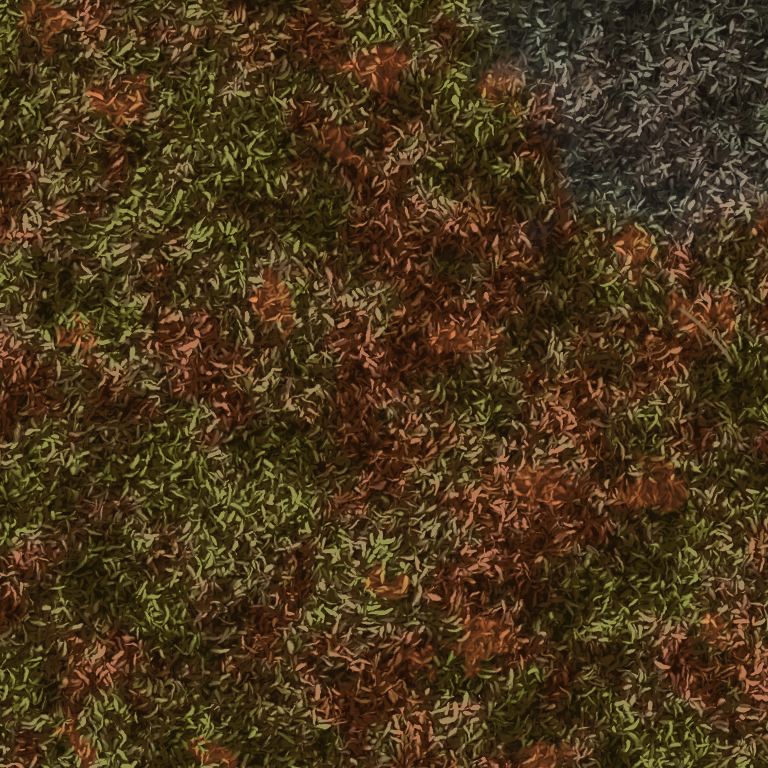
Give the GLSL for this texture, as a WebGL 2 fragment shader.

```glsl
#version 300 es
precision highp float;

// Late autumn turf: layers of thin tangled blades over dark soil, bent by
// noise and clumped into light tufts and dark hollows, with green and russet
// zones, ragged fallen leaves, one dry twig and a cool shaded corner.

uniform vec2 u_resolution;
out vec4 fragColor;

const int   LAYERS      = 7;
const float BLADE_CELLS = 60.0;   // blade cells across the canvas
const float BLADE_WIDTH = 0.14;   // half width, in cells
const float BLADE_SOFT  = 0.11;   // edge softness, in cells
const float LEAN        = -0.6;   // mean blade angle from vertical
const float LEAN_SPREAD = 2.6;    // range of random angles
const float SHADOW      = 0.42;   // darkening beside a blade
const float TANGLE      = 0.008;  // noise displacement of the blades
const float EXPOSURE    = 1.22;
const float LEAF_CELLS  = 7.0;
const float LEAF_CHANCE = 0.42;

const vec3 SOIL  = vec3(0.10, 0.065, 0.025);
const vec3 UMBER = vec3(0.24, 0.16, 0.06);
const vec3 OLIVE = vec3(0.41, 0.35, 0.17);
const vec3 DUN   = vec3(0.38, 0.30, 0.20);
const vec3 STRAW = vec3(0.63, 0.54, 0.37);
const vec3 GREEN_TINT  = vec3(0.92, 1.07, 0.80);
const vec3 RUSSET_TINT = vec3(1.14, 0.86, 0.88);
const vec3 COOL_TINT   = vec3(0.96, 1.02, 0.95);
const vec3 LEAF_COLOR  = vec3(0.56, 0.29, 0.14);
const vec2 SHADE_CENTER = vec2(0.91, 0.94);
const float SHADE_RADIUS = 0.25;

float hash(vec2 p) {
  return fract(sin(dot(p, vec2(127.1, 311.7))) * 43758.5);
}

float noise(vec2 p) {
  vec2 i = floor(p), f = fract(p);
  f = f * f * (3.0 - 2.0 * f);
  return mix(mix(hash(i), hash(i + vec2(1, 0)), f.x),
             mix(hash(i + vec2(0, 1)), hash(i + vec2(1, 1)), f.x), f.y);
}

float fbm(vec2 p) {
  float sum = 0.0, amp = 0.53;
  for (int i = 0; i < 4; i++) {
    sum += amp * noise(p);
    p = mat2(0.8, 0.6, -0.6, 0.8) * p * 2.03 + 7.3;
    amp *= 0.5;
  }
  return sum;
}

vec2 wobble(vec2 p) {
  return vec2(fbm(p), fbm(p + 31.7)) - 0.5;
}

mat2 rotation(float a) {
  float c = cos(a), s = sin(a);
  return mat2(c, s, -s, c);
}

// Soil to straw ramp; dryness turns the middle from olive to dun
vec3 turfColor(float t, float dryness) {
  vec3 c = mix(SOIL, UMBER, smoothstep(0.02, 0.32, t));
  c = mix(c, mix(OLIVE, DUN, dryness), smoothstep(0.36, 0.66, t));
  return mix(c, STRAW, smoothstep(0.68, 1.05, t));
}

// Paints one layer of scattered blades over the tone below it
float bladeLayer(vec2 uv, float layer, float tone) {
  float turn = layer * 0.9;
  vec2 q = rotation(turn) * uv * BLADE_CELLS + layer * 17.3;
  vec2 cell = floor(q);
  float flow = LEAN + 1.4 * (noise(uv * 6.0 + 3.0) - 0.5) + turn;
  for (int k = 0; k < 9; k++) {
    vec2 id = cell + vec2(k % 3 - 1, k / 3 - 1);
    float r = hash(id + 0.37), s = hash(id + 5.91);
    vec2 d = q - id - vec2(hash(id), hash(id + 2.63));
    d = rotation(-flow - (r - 0.5) * LEAN_SPREAD) * d;
    d.x += (s - 0.5) * 0.8 * d.y * d.y;
    float along = d.y / mix(0.35, 0.9, s);
    float width = BLADE_WIDTH * mix(0.45, 1.3, hash(id + 3.3)) * (1.0 - 0.7 * along * along);
    float dist = abs(d.x) - width;
    float ends = 1.0 - smoothstep(0.7, 1.0, abs(along));
    float bladeTone = mix(0.1, 1.1, pow(hash(id + 9.17), 1.2));
    bladeTone *= 0.95 + 0.9 * d.x + 0.2 * along;
    tone *= 1.0 - SHADOW * ends * smoothstep(0.25, 0.0, dist);
    tone = mix(tone, bladeTone, ends * smoothstep(BLADE_SOFT, -BLADE_SOFT, dist));
  }
  return tone;
}

// Coverage of ragged leaves scattered on a coarse grid
float leaves(vec2 uv) {
  vec2 q = uv * LEAF_CELLS + 0.55 * wobble(uv * 38.0);
  float cover = 0.0;
  for (int k = 0; k < 9; k++) {
    vec2 id = floor(q) + vec2(k % 3 - 1, k / 3 - 1);
    vec2 d = q - id - vec2(hash(id + 1.7), hash(id + 4.4));
    float size = mix(0.17, 0.36, hash(id + 8.1));
    float shape = smoothstep(size, size * 0.4, length(d * vec2(1.0, 1.15)));
    cover = max(cover, shape * step(hash(id + 6.2), LEAF_CHANCE));
  }
  return cover;
}

void main() {
  vec2 uv = gl_FragCoord.xy / u_resolution;

  // Blades, from the soil upwards
  vec2 bent = uv + TANGLE * wobble(uv * 75.0);
  float tone = 0.4 * fbm(uv * 70.0);
  for (int i = 0; i < LAYERS; i++) tone = bladeLayer(bent, float(i), tone);

  // Light tufts and dark hollows
  float clump = 0.6 * fbm(uv * 15.0 + 2.0) + 0.4 * fbm(uv * 34.0 + 5.0);
  tone *= EXPOSURE * mix(0.45, 1.6, smoothstep(0.22, 0.78, clump));
  tone += 0.16 * (noise(uv * 170.0) - 0.5);
  vec3 color = turfColor(tone, smoothstep(0.38, 0.62, fbm(uv * 24.0 + 40.0)));

  // Green and russet zones
  float zone = 0.6 * fbm(uv * 8.0 + 11.0) + 0.4 * fbm(uv * 26.0 + 3.0)
             + 0.10 * smoothstep(0.25, 0.0, length(uv - vec2(0.77, 0.5)));
  color *= mix(GREEN_TINT, vec3(1.0), smoothstep(0.38, 0.52, zone));
  color *= mix(vec3(1.0), RUSSET_TINT, smoothstep(0.5, 0.64, zone));

  // Leaves, partly broken up by the blades
  float leaf = leaves(uv) * mix(0.85, 0.45, smoothstep(0.5, 0.95, tone));
  color = mix(color, LEAF_COLOR * (0.42 + 0.95 * tone), leaf);

  // Twig
  vec2 twig = rotation(0.8) * (uv - vec2(0.922, 0.567));
  twig.y += 2.0 * twig.x * twig.x;
  float twigMask = smoothstep(0.0035, 0.001, abs(twig.y)) * smoothstep(0.052, 0.044, abs(twig.x));
  color = mix(color, STRAW * 0.85, 0.8 * twigMask);

  // Cool shaded corner: dark heart, pale hazy rim
  float reach = length(uv - SHADE_CENTER) + 0.22 * (fbm(uv * 13.0) - 0.5);
  float shade = smoothstep(SHADE_RADIUS + 0.07, SHADE_RADIUS - 0.07, reach);
  float rim = smoothstep(0.08, SHADE_RADIUS, reach);
  vec3 cool = dot(color, vec3(0.35, 0.5, 0.15)) * COOL_TINT * mix(0.85, 1.1, rim);
  cool += vec3(0.04, 0.045, 0.05) * rim;
  color = mix(color, cool, 0.68 * shade);

  fragColor = vec4(color, 1.0);
}
```
